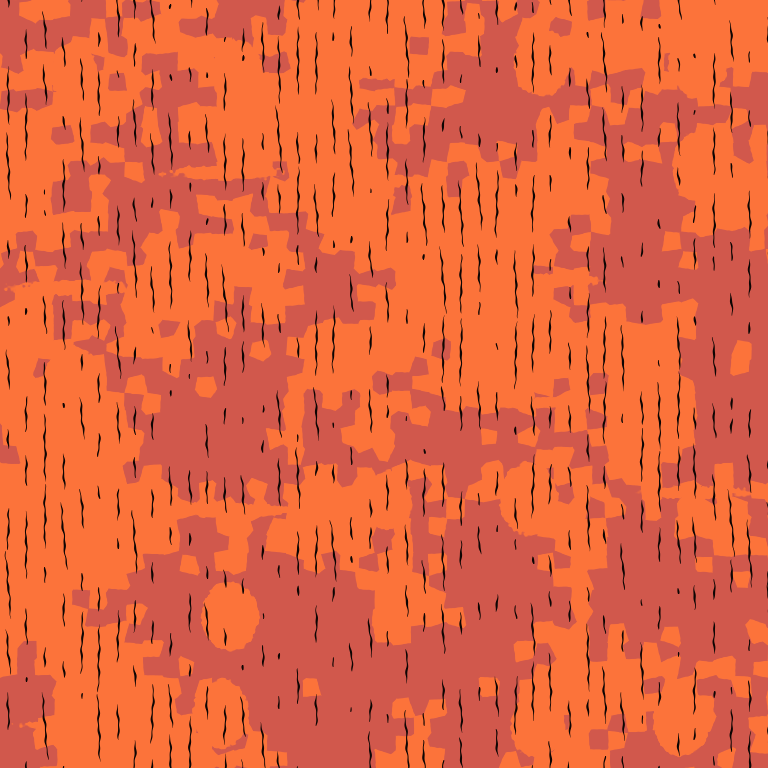
Write a Shadertoy shader that draws this pattern.

```glsl
// Two-tone camouflage of jittered square cells, overlaid with thin ink strokes.
// Patches are a low-jitter cellular pattern whose colour odds follow smooth noise;
// ragged ellipses open clearings, and each column of slots holds one stroke per slot.

#define CELLS 43.0         // patch cells across the canvas
#define JITTER 0.48        // irregularity of the patch corners
#define RED_SHARE 0.45     // mean odds of a red cell
#define CLUSTERING 1.7     // how strongly equal cells gather
#define CLUSTER_SIZE 4.5   // cluster width, in cells
#define COLUMNS 42.5       // stroke columns across the canvas
#define SLOTS 11.0         // stroke slots along a column
#define STROKE_WIDTH 0.0013
#define RAGGEDNESS 0.0016

const vec3 ORANGE = vec3(0.99, 0.452, 0.228);
const vec3 RED = vec3(0.82, 0.345, 0.298);
const vec3 INK = vec3(0.05, 0.02, 0.01);

float hash(vec2 p) {
    vec3 q = fract(p.xyx * vec3(0.1031, 0.1030, 0.0973));
    q += dot(q, q.yzx + 33.33);
    return fract((q.x + q.y) * q.z);
}

vec2 hash2(vec2 p) {
    return vec2(hash(p + 17.3), hash(p + 71.9));
}

float valueNoise(vec2 p) {
    vec2 i = floor(p), f = fract(p);
    f = f * f * (3.0 - 2.0 * f);
    vec2 e = vec2(1.0, 0.0);
    return mix(mix(hash(i), hash(i + e), f.x),
               mix(hash(i + e.yx), hash(i + 1.0), f.x), f.y);
}

// Odds that a cell is red; p is in cells
float redOdds(vec2 p) {
    return RED_SHARE + CLUSTERING * (valueNoise(p / CLUSTER_SIZE + 40.0) - 0.5);
}

// Signed distance to the patch border, positive inside red
float patchDistance(vec2 uv) {
    vec2 p = uv * CELLS, base = floor(p);
    vec2 nearRed = vec2(9.0), nearOrange = vec2(9.0);
    for (int y = -2; y <= 2; y++)
    for (int x = -2; x <= 2; x++) {
        vec2 id = base + vec2(x, y);
        vec2 d = id + 0.5 + JITTER * (hash2(id) - 0.5) - p;
        if (hash(id + 5.7) < redOdds(id)) {
            if (dot(d, d) < dot(nearRed, nearRed)) nearRed = d;
        } else if (dot(d, d) < dot(nearOrange, nearOrange)) nearOrange = d;
    }
    float gap = dot(nearOrange, nearOrange) - dot(nearRed, nearRed);
    return gap / (2.0 * length(nearOrange - nearRed) * CELLS);
}

// Signed distance to scattered clearings: round blobs and flat lenses
float clearingDistance(vec2 uv) {
    vec2 size = vec2(0.2, 0.14);
    vec2 id = floor(uv / size);
    vec2 q = (fract(uv / size) - 0.5) * size - 0.03 * (hash2(id + 3.0) - 0.5);
    float kind = hash(id + 9.0);
    if (kind > 0.65) return 1.0;
    vec2 radius = kind < 0.35 ? vec2(0.036, 0.044) : vec2(0.075, 0.009);
    radius *= 0.8 + 0.3 * hash(id + 13.0);
    return (length(q / radius) - 1.0) * min(radius.x, radius.y);
}

// Coverage of the ink stroke in the slot around uv
float strokeCoverage(vec2 uv, float pixel) {
    float column = floor(uv.x * COLUMNS);
    float along = uv.y * SLOTS + 7.0 * hash(vec2(column, 2.0));
    vec2 id = vec2(column, floor(along));
    float x = (fract(uv.x * COLUMNS) - 0.5) / COLUMNS;
    vec2 slotCentre = uv - vec2(x, (fract(along) - 0.5) / SLOTS);

    // Strokes grow longer where orange prevails
    float openness = 1.0 - clamp(redOdds(slotCentre * CELLS), 0.0, 1.0);
    float size = pow(hash(id + 21.0), 1.3) * (0.5 + 0.75 * openness);
    float halfLength = 0.5 * clamp(0.07 + size, 0.0, 0.98);
    float centre = 0.5 + (hash(id + 31.0) - 0.5) * (1.0 - 2.0 * halfLength);
    float y = fract(along) - centre;

    // Lean, wobble and a tapering, uneven width
    float seed = 6.28 * hash(id + 41.0);
    float lean = 0.14 * (hash(id + 51.0) - 0.3);
    float wobble = 0.0007 * sin(uv.y * 170.0 + seed) + 0.0004 * sin(uv.y * 410.0 + seed * 3.0);
    float shift = 0.003 * (hash(vec2(column, 8.0)) - 0.5);
    float t = y / halfLength;
    float width = STROKE_WIDTH * sqrt(max(0.0, 1.0 - t * t));
    width *= 0.85 + 0.3 * sin(uv.y * 260.0 + seed * 2.0);
    float d = abs(x - shift + lean * y / SLOTS - wobble);
    return min(clamp((width - d) / pixel + 0.5, 0.0, 1.0), 2.0 * width / pixel);
}

void mainImage(out vec4 fragColor, in vec2 fragCoord) {
    float pixel = 1.0 / iResolution.y;
    vec2 uv = fragCoord * pixel;

    // Patches with slightly rough borders, opened by rougher clearings
    float rough = RAGGEDNESS * (valueNoise(uv * 260.0) + valueNoise(uv * 110.0) - 1.0);
    float border = min(patchDistance(uv) + 0.5 * rough,
                       clearingDistance(uv) + 2.0 * rough);
    vec3 colour = mix(ORANGE, RED, smoothstep(-0.6 * pixel, 0.6 * pixel, border));

    colour = mix(colour, INK, strokeCoverage(uv, pixel));
    fragColor = vec4(colour, 1.0);
}
```
